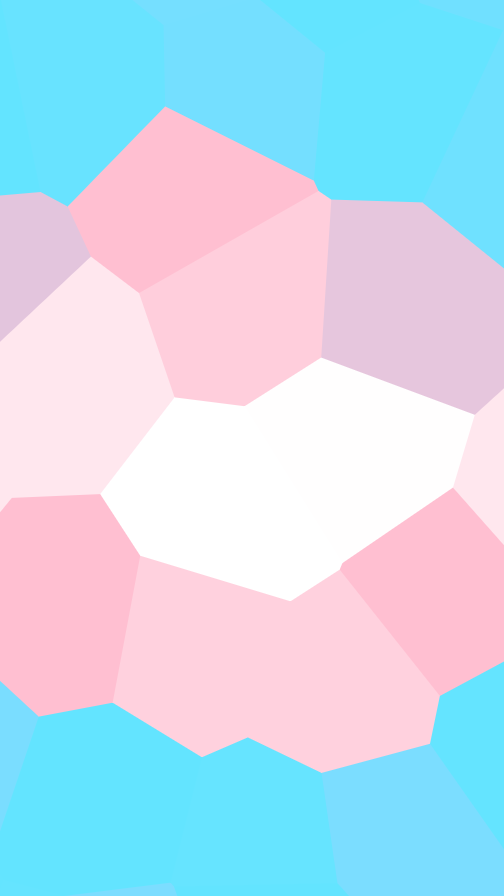
Write a Shadertoy shader that draws this background.

```glsl
const vec2 CELL_SIZE = vec2(0.165, 0.2);  // in canvas heights: five rows
const vec2 JITTER = vec2(0.85, 0.95);     // share of a cell its site may roam
const float STAGGER = 0.5;                // sideways shift of every other row
const float SEED = 17.0;
const float TONES = 3.0;                  // tone steps over neighbouring cells

const vec3 AQUA = vec3(0.39, 0.895, 1.0);
const vec3 PERIWINKLE = vec3(0.57, 0.84, 1.0);
const vec3 ROSE = vec3(1.0, 0.75, 0.82);
const vec3 BLUSH = vec3(1.0, 0.82, 0.87);
const vec3 MAUVE = vec3(0.885, 0.77, 0.865);
const vec3 PALE = vec3(1.0, 0.905, 0.935);
const vec3 WHITE = vec3(1.0);

float hash(vec2 p) {
    return fract(sin(dot(p + SEED, vec2(127.1, 311.7))) * 43758.5453);
}

// Site of a cell, in canvas heights
vec2 cellSite(vec2 cell) {
    vec2 offset = vec2(hash(cell), hash(cell + 71.3)) - 0.5;
    float shift = STAGGER * mod(cell.y, 2.0);
    return (cell + 0.5 + vec2(shift, 0.0) + JITTER * offset) * CELL_SIZE;
}

// Flat colour of a cell: its row picks the band, its tone the shade
vec3 cellColor(vec2 cell) {
    float tone = (mod(cell.x + cell.y, TONES) + hash(cell + 37.7)) / TONES;
    float band = min(abs(cell.y - 2.0), 2.0);

    if (band < 0.5) return mix(WHITE, PALE, smoothstep(0.38, 0.46, tone));
    if (band > 1.5) return mix(AQUA, PERIWINKLE, tone * tone * tone);
    vec3 pink = mix(ROSE, BLUSH, smoothstep(0.4, 0.58, tone));
    return mix(pink, MAUVE, smoothstep(0.76, 0.9, tone));
}

void mainImage(out vec4 fragColor, in vec2 fragCoord) {
    float pixel = 1.0 / iResolution.y;
    vec2 p = fragCoord * pixel;
    vec2 home = floor(p / CELL_SIZE);

    // Two nearest sites
    float nearDist = 1e5, nextDist = 1e5;
    vec2 nearCell = home, nextCell = home;
    for (int y = -2; y <= 2; y++) {
        for (int x = -3; x <= 2; x++) {
            vec2 cell = home + vec2(x, y);
            vec2 toSite = cellSite(cell) - p;
            float dist = dot(toSite, toSite);
            if (dist < nearDist) {
                nextDist = nearDist;
                nextCell = nearCell;
                nearDist = dist;
                nearCell = cell;
            } else if (dist < nextDist) {
                nextDist = dist;
                nextCell = cell;
            }
        }
    }

    // Smooth the shared edge over one pixel
    float siteGap = distance(cellSite(nearCell), cellSite(nextCell));
    float edgeDist = (nextDist - nearDist) / (2.0 * max(siteGap, 1e-5));
    float coverage = clamp(0.5 + edgeDist / pixel, 0.0, 1.0);
    vec3 color = mix(cellColor(nextCell), cellColor(nearCell), coverage);

    fragColor = vec4(color, 1.0);
}
```
